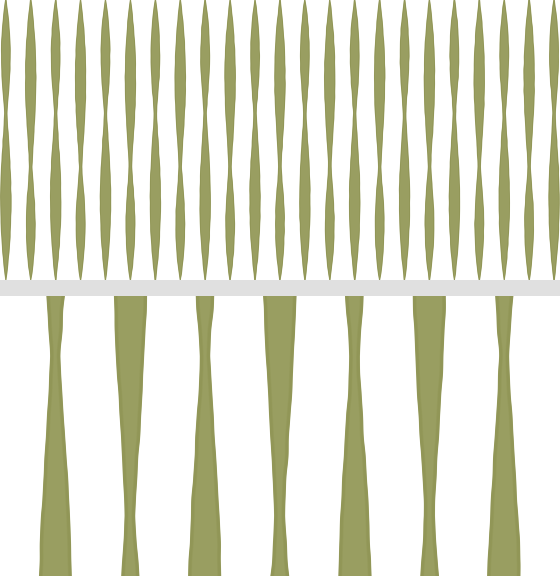
Top: the whole. Bottom: its middle third, enlarged.
Write a Shadertoy shader that draws this pattern.

```glsl
// Olive upright ribbons on white, each a short and a long lens joined at a neck.
// A width profile is swept along the height; every second ribbon is turned
// upside down, and faint noise makes the edges look hand cut.

float hash(vec2 p) {
    return fract(sin(dot(p, vec2(127.1, 311.7))) * 43758.55);
}

// Smooth noise along one edge, from -1 to 1
float edgeNoise(float t, float seed) {
    float cell = floor(t);
    float blend = smoothstep(0.0, 1.0, t - cell);
    return 2.0 * mix(hash(vec2(cell, seed)), hash(vec2(cell + 1.0, seed)), blend) - 1.0;
}

// Rounded rise from a pointed tip (0) to the widest place (1)
float tipCurve(float t) {
    return t * (2.0 - t);
}

// Rise from the neck (0), hollow at first, to the widest place (1)
float neckCurve(float t) {
    return pow(sin(1.5708 * clamp(t, 0.0, 1.0)), 1.3);
}

// Half width at distance s from the end of the short lens
float ribbonHalfWidth(float s) {
    const float tip = 0.0026, neck = 0.0063;
    const float shortBelly = 0.0175, longBelly = 0.0203;
    if (s < 0.2) return mix(tip, shortBelly, tipCurve(s / 0.2));
    if (s < 0.405) return mix(neck, shortBelly, neckCurve((0.405 - s) / 0.205));
    if (s < 0.718) return mix(neck, longBelly, neckCurve((s - 0.405) / 0.313));
    return mix(tip, longBelly, tipCurve((1.0 - s) / 0.282));
}

void mainImage(out vec4 fragColor, in vec2 fragCoord) {
    vec2 p = fragCoord / iResolution.y;
    float pixel = 1.0 / iResolution.y;

    // Column number and offset from its centre line
    const float spacing = 0.089;
    float along = (p.x - 0.0208) / spacing;
    float column = floor(along + 0.5);
    float offset = (along - column) * spacing;

    // Even columns hang the short lens from the top, odd ones stand on it
    float s = mod(column, 2.0) < 0.5 ? 1.0 - p.y : p.y;

    // Signed distance to the edge, with slight unevenness on each side
    float seed = 2.0 * column + step(0.0, offset);
    float halfWidth = ribbonHalfWidth(s) + 0.0006 * edgeNoise(p.y * 40.0, seed);
    float d = abs(offset) - halfWidth;

    // Flat fill with a slightly darker rim
    float rim = smoothstep(-0.0055, -0.003, d);
    vec3 olive = mix(vec3(0.60, 0.62, 0.38), vec3(0.57, 0.59, 0.34), rim);
    float cover = smoothstep(0.6 * pixel, -0.6 * pixel, d);
    fragColor = vec4(mix(vec3(1.0), olive, cover), 1.0);
}
```
